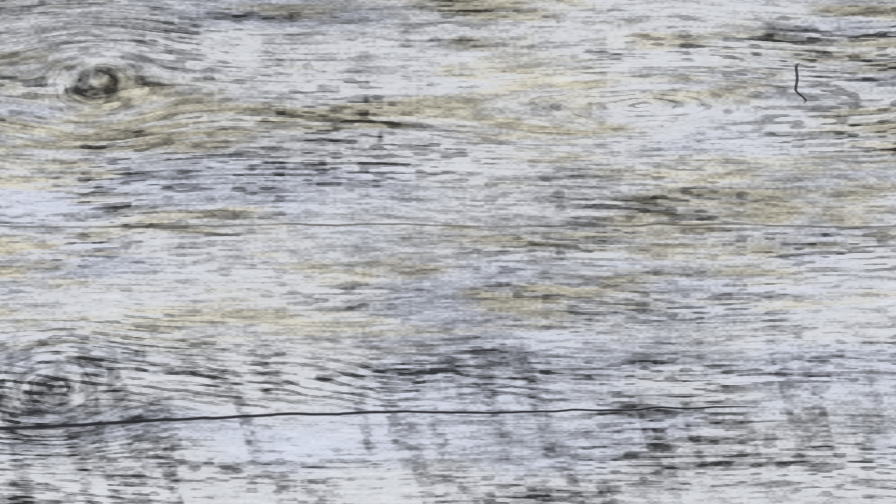
Write a Shadertoy shader that draws this texture.

```glsl
// Weathered, whitewashed wooden boards with horizontal grain.
// Stretched value noise makes fibres, stains and saw marks; bent grain
// coordinates and elliptic rings make the knots; noisy curves make the cracks.

float hash(vec2 p) {
    vec3 q = fract(vec3(p.xyx) * 0.1031);
    q += dot(q, q.yzx + 33.33);
    return fract((q.x + q.y) * q.z);
}

float noise(vec2 p) {
    vec2 i = floor(p), f = fract(p);
    f = f * f * (3.0 - 2.0 * f);
    return mix(mix(hash(i), hash(i + vec2(1, 0)), f.x),
               mix(hash(i + vec2(0, 1)), hash(i + vec2(1, 1)), f.x), f.y);
}

float fbm(vec2 p) {
    float sum = 0.0, amp = 0.53;
    for (int i = 0; i < 4; i++) {
        sum += amp * noise(p);
        p = mat2(2.03, 0.06, -0.06, 2.03) * p + vec2(17.3, 9.1);
        amp *= 0.5;
    }
    return sum;
}

float bell(float x) { return exp(-x * x); }

// Soft stroke of half width w around distance d
float stroke(float d, float w) {
    float soft = 0.7 / iResolution.y;
    return 1.0 - smoothstep(max(w - soft, 0.0), w + 2.0 * soft, abs(d));
}

// Shift of the grain coordinate that makes fibres flow around a knot
float bend(vec2 p, vec2 centre, vec2 size) {
    vec2 d = (p - centre) / size;
    return -0.75 * (p.y - centre.y) * exp(-0.3 * dot(d, d));
}

// Broken dark growth rings, with an optional dark core
float knot(vec2 p, vec2 centre, vec2 size, float core) {
    vec2 q = (p - centre) / size;
    float d = length(q) + 0.8 * (fbm(p * vec2(14.0, 30.0)) - 0.5);
    float broken = smoothstep(0.2, 0.65, noise(p * vec2(40.0, 75.0)));
    float rings = smoothstep(0.1, 0.9, sin(d * 13.0)) * exp(-0.35 * d * d);
    float rim = bell((d - 0.75) * 5.5);
    float heart = (1.0 - smoothstep(0.4, 0.9, d)) * noise(p * vec2(90.0, 150.0));
    return 0.24 * rings * broken + core * (0.2 * rim * (0.5 + broken) + 0.34 * heart);
}

// Wood brightness before staining: broad tone, streaks, fibres, dark pores
float grainTone(vec2 p, vec2 g) {
    float broad = fbm(p * vec2(1.8, 7.0) + 4.0);
    float streak = fbm(g * vec2(4.5, 62.0));
    float fibre = noise(g * vec2(26.0, 230.0));
    float pore = noise(g * vec2(36.0, 190.0) + 31.0);
    float longPore = noise(g * vec2(11.0, 165.0) + 83.0);
    float wear = smoothstep(0.34, 0.66, fbm(p * vec2(3.0, 12.0) + 71.0));
    float tone = 0.825 + 0.36 * (broad - 0.5) + 0.26 * (streak - 0.5);
    tone += 0.16 * (fibre - 0.5) + 0.13 * (noise(p * vec2(140.0, 260.0)) - 0.5);
    tone -= smoothstep(0.52, 0.82, pore) * mix(0.09, 0.25, wear);
    return tone - smoothstep(0.56, 0.84, longPore) * mix(0.07, 0.23, wear);
}

// Oblique wavy growth lines within a horizontal band
float wavyBand(vec2 p, float centre, float halfHeight) {
    float y = p.y + 0.10 * p.x + 0.05 * fbm(p * vec2(5.0, 8.0));
    float line = smoothstep(0.0, 0.8, sin(y * 370.0));
    float broken = smoothstep(0.2, 0.55, noise(p * vec2(26.0, 75.0)));
    float fade = 1.0 - smoothstep(0.7, 1.6, p.x);
    return line * broken * fade * bell((p.y - centre) / halfHeight);
}

// Near-vertical saw marks on the lower board, caught by the fibres
float sawMarks(vec2 p, vec2 g) {
    float mark = noise(vec2(p.x * 34.0 + p.y * 9.0, p.y * 7.0));
    float rough = smoothstep(0.25, 0.75, noise(g * vec2(55.0, 190.0)));
    float area = 1.0 - smoothstep(0.2, 0.4, p.y);
    return smoothstep(0.45, 0.85, mark) * (0.25 + rough) * area;
}

void mainImage(out vec4 fragColor, in vec2 fragCoord) {
    vec2 p = fragCoord / iResolution.y;
    vec2 upperKnot = vec2(0.19, 0.833), lowerKnot = vec2(0.109, 0.231);
    vec2 eye = vec2(1.27, 0.79), knotSize = vec2(0.052, 0.033);

    // Fibres, bent by knots and a slow drift
    vec2 g = p;
    g.y += bend(p, upperKnot, knotSize * 1.8) + bend(p, lowerKnot, knotSize * 1.6);
    g.y += bend(p, eye, vec2(0.2, 0.035)) + 0.022 * (noise(p * vec2(3.0, 5.0)) - 0.5);
    float tone = grainTone(p, g);

    // Knots, growth lines, saw marks
    tone -= 0.8 * knot(p, upperKnot, knotSize, 0.9) + knot(p, lowerKnot, knotSize, 1.0);
    tone -= 0.9 * knot(p, eye, vec2(0.13, 0.021), 0.0);
    tone -= 0.3 * bell(length(p - vec2(0.727, 0.803)) / 0.007);
    tone -= 0.3 * bell(length((p - vec2(0.755, 0.727)) / vec2(0.006, 0.012)));
    tone -= 0.30 * wavyBand(p, 0.24, 0.055) + 0.19 * sawMarks(p, g);
    tone -= 0.11 * smoothstep(0.80, 1.0, p.y) * (1.0 - smoothstep(0.4, 1.6, p.x));

    // Stains: warm in the upper boards, cool in the shaded wood
    float brown = smoothstep(0.46, 0.68, fbm(p * vec2(2.8, 17.0) + 23.0));
    float thread = smoothstep(0.2, 0.65, noise(g * vec2(13.0, 95.0) + 12.0));
    float warm = brown * (0.3 + 0.7 * thread) * smoothstep(0.24, 0.42, p.y);
    float cool = smoothstep(0.42, 0.66, fbm(p * vec2(2.0, 8.0) + 57.0)) * (1.0 - warm);
    tone -= 0.12 * warm + 0.05 * cool;
    tone = min(tone, 0.82 + 0.3 * (tone - 0.82));
    vec3 color = max(tone, 0.22) * vec3(0.988, 1.0, 1.026);
    color *= mix(vec3(1.0), vec3(1.03, 0.995, 0.89), warm);
    color *= mix(vec3(1.0), vec3(0.985, 0.995, 1.035), cool);

    // Board seam, long crack and short upright split
    float wobble = 0.012 * (fbm(vec2(p.x * 9.0, 3.0)) - 0.5);
    float seam = stroke(p.y - 0.549 - wobble + 0.006 * p.x * (p.x - 1.7), 0.0009);
    seam *= 0.5 + 0.5 * noise(vec2(p.x * 22.0, 5.0));
    float crackY = 0.147 + 0.045 * (1.0 - exp(-1.8 * p.x)) + wobble;
    float crack = stroke(p.y - crackY, 0.0028 * (1.0 - p.x / 1.7));
    crack *= 1.0 - smoothstep(1.42, 1.54, p.x);
    float splitX = 1.588 + 0.035 * (noise(vec2(p.y * 45.0, 8.0)) - 0.5);
    float split = stroke(p.x - splitX, 0.002) * (1.0 - smoothstep(0.03, 0.045, abs(p.y - 0.835)));
    color = mix(color, vec3(0.36, 0.35, 0.34), 0.8 * seam);
    color = mix(color, vec3(0.15, 0.15, 0.17), 0.9 * max(crack, 0.85 * split));
    fragColor = vec4(color, 1.0);
}
```
